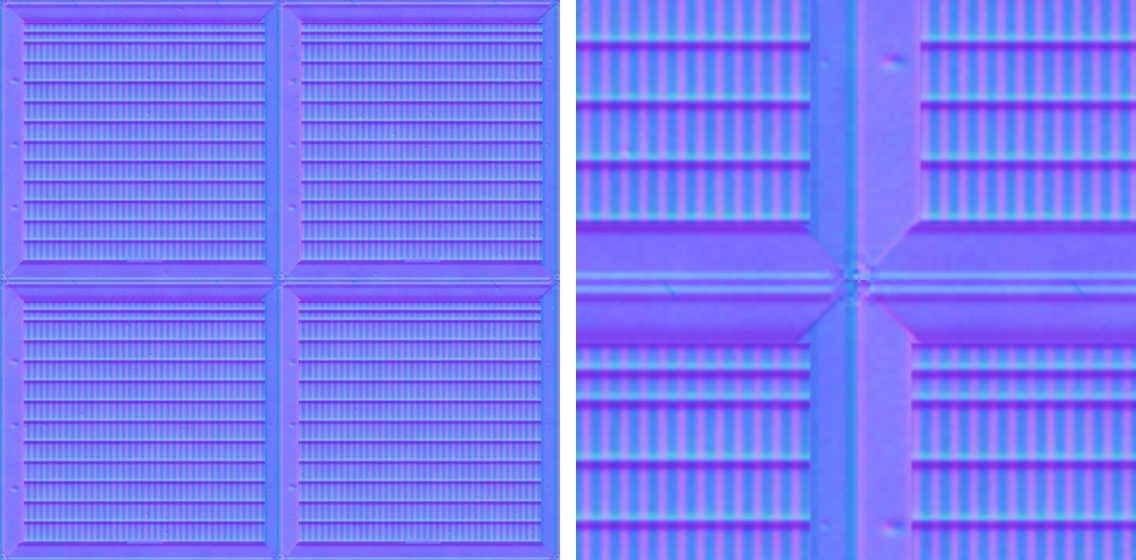
Left: the whole. Right: its middle third, enlarged.
This texture map is drawn by a Shadertoy shader. Its source:

```glsl
// Tangent-space normal map of four framed vent grilles, two across and two down.
// Slopes from seams, mitred frames, slatted cells, dents and fine wear are summed,
// then normalised and packed into colour.

#define UNITS 768.0                 // design units across the canvas
#define PANEL vec2(381.0, 384.0)    // size of one panel
#define ORIGIN vec2(4.0, 0.0)       // corner of the first panel
#define BARS 38.0                   // cells across a grille
#define PITCHES 12.0                // row pitches down a grille, the first one halved
#define BAR_SLOPE 0.46
#define GROOVE_SLOPE 0.72
#define LIP_SLOPE 0.48
#define WEAR 0.075
#define BASE_TILT vec2(-0.035, -0.03)

float hash(vec2 p) {
    return fract(sin(dot(p, vec2(127.1, 311.7))) * 43758.5453);
}

float noise(vec2 p) {
    vec2 i = floor(p), f = fract(p);
    f = f * f * (3.0 - 2.0 * f);
    return mix(mix(hash(i), hash(i + vec2(1, 0)), f.x),
               mix(hash(i + vec2(0, 1)), hash(i + vec2(1, 1)), f.x), f.y);
}

// Soft line profile, one at the centre
float ridge(float d, float width) {
    return exp(-d * d / (width * width));
}

// One inside the box, zero outside, with soft sides
float boxMask(vec2 p, vec2 lo, vec2 hi, float soft) {
    vec2 d = min(p - lo, hi - p);
    return smoothstep(-soft, soft, min(d.x, d.y));
}

// Slope of a small pit; y runs down the panel
vec2 dent(vec2 d, vec2 radius) {
    vec2 e = d / radius;
    return vec2(-e.x, e.y) * exp(-dot(e, e));
}

// Rows of cells: bars lean right then left, each row has a groove and a bright lip
vec2 grilleSlope(vec2 p, vec2 size) {
    float u = p.x / size.x * BARS;
    float pitch = size.y / PITCHES;
    float row = p.y / pitch;
    float split = row < 1.0 ? 2.0 : 1.0;
    float v = fract(row * split);
    float edge = (v - step(0.5, v)) * pitch / split;
    float body = smoothstep(0.5, 4.0, abs(edge));
    float wave = sin(6.28318 * u);
    float strength = BAR_SLOPE * mix(0.45, 1.0, body) / sqrt(split);
    float sx = strength * wave - 0.045;
    float sy = body * mix(-0.10, 0.20, v) + 0.10 * body * max(-wave, 0.0);
    sy += LIP_SLOPE * ridge(edge + 3.4, 2.0) * (0.75 - 0.25 * wave);
    sy -= GROOVE_SLOPE * ridge(edge - 0.4, 2.3);
    return vec2(sx, sy);
}

// Seams, rims and mitred corners around the grille
vec2 frameSlope(vec2 l, vec2 lo, vec2 hi) {
    vec2 seam = l - PANEL * step(PANEL * 0.5, l);
    vec2 far = PANEL - l;
    float sideDist = min(l.x, far.x), capDist = min(l.y, far.y);
    float cap = smoothstep(-2.0, 2.0, sideDist - capDist);
    vec2 s = vec2(0.0);

    // Upright members and their seam
    float side = 1.0 - cap;
    s.x += side * mix(0.05, -0.16, step(PANEL.x * 0.5, l.x));
    s.x += 0.32 * ridge(seam.x - 1.5, 1.9) - 0.46 * ridge(seam.x + 3.5, 2.3);
    s.y += 0.16 * ridge(seam.x + 2.0, 2.5);
    s.x += side * (0.36 * ridge(l.x - lo.x + 0.5, 2.6) - 0.30 * ridge(l.x - hi.x - 1.5, 2.2));

    // Cross members, with thin rims that stop short of the upright seam
    float rim = smoothstep(4.0, 11.0, abs(seam.x + 4.0));
    s.y += rim * (0.50 * ridge(seam.y + 2.0, 1.8) - 0.22 * ridge(seam.y - 1.0, 1.5)
                + 0.46 * ridge(seam.y - 4.2, 1.8) - 0.38 * ridge(seam.y - 8.5, 2.2));
    s.y -= cap * (0.10 + 0.36 * ridge(l.y - lo.y + 3.0, 5.0) + 0.55 * ridge(l.y - hi.y - 2.0, 2.6));

    // Mitre creases
    float corner = smoothstep(4.0, 9.0, capDist) * smoothstep(34.0, 26.0, max(sideDist, capDist));
    float crease = corner * ridge(sideDist - capDist, 2.0);
    s += crease * vec2(l.x < far.x ? 0.22 : -0.14, l.y < far.y ? -0.16 : 0.06);

    // Rough weld where four corners meet
    float weld = exp(-dot(seam, seam) / 110.0);
    s += weld * (vec2(noise(l * 0.45), noise(l * 0.45 + 37.0)) - 0.5) * 0.9;
    return s;
}

void mainImage(out vec4 fragColor, in vec2 fragCoord) {
    vec2 p = fragCoord / iResolution.xy * UNITS;
    p.y = UNITS - p.y;
    vec2 id = floor((p - ORIGIN) / PANEL);
    vec2 l = p - ORIGIN - id * PANEL;
    id = mod(id, 2.0);

    // Each grille sits slightly differently in its frame
    vec2 lo = vec2(28.5 - 4.0 * id.x * id.y, 31.5 - 2.5 * id.y);
    vec2 hi = vec2(359.0 - 2.0 * id.x * id.y, 358.5 + 2.0 * id.y);
    float inside = boxMask(l, lo, hi, 1.0);
    vec2 slope = mix(frameSlope(l, lo, hi), grilleSlope(l - lo, hi - lo), inside);

    // Raised latch at the foot of the grille
    vec2 tab = l - vec2(194.0, hi.y);
    float tabMask = boxMask(tab, vec2(-24.0, -5.0), vec2(24.0, 1.0), 1.2);
    slope = mix(slope, vec2(0.0, 0.42 * ridge(tab.y + 4.0, 2.0) - 0.1), tabMask);
    slope.x += 0.3 * ridge(tab.y + 2.0, 3.0) * (ridge(tab.x - 25.0, 2.0) - ridge(tab.x + 25.0, 2.0));

    // Notches on the left, rivet marks on the right, slits in the top rim
    for (int i = 0; i < 3; i++) {
        float k = float(i), shift = (hash(id + k * 3.7) - 0.5) * 4.0;
        float y = 113.0 + (85.0 + id.y) * k + shift;
        slope += 0.75 * dent(l - vec2(16.0, y), vec2(4.5, 3.0));
        slope += 0.35 * dent(l - vec2(366.0, y), vec2(2.0));
        vec2 slit = l - vec2(100.0 + 96.5 * k + shift, 4.0);
        if (i != 1) slope.x -= 0.4 * ridge(slit.x - 0.8 * slit.y, 1.5) * ridge(slit.y, 4.0);
    }

    // Fine grain, broad unevenness and sparse pits
    vec2 grain = vec2(noise(p * 0.35), noise(p * 0.35 + 91.0)) - 0.5;
    vec2 broad = vec2(noise(p * 0.05 + 13.0), noise(p * 0.05 + 57.0)) - 0.5;
    slope += WEAR * (grain + broad);
    vec2 pit = floor(p / 24.0);
    vec2 pitCentre = (pit + 0.3 + 0.4 * vec2(hash(pit), hash(pit + 9.0))) * 24.0;
    slope += 0.4 * step(0.96, hash(pit + 5.0)) * dent(p - pitCentre, vec2(2.2));

    vec3 normal = normalize(vec3(slope + BASE_TILT, 1.0));
    fragColor = vec4(normal * 0.5 + 0.5, 1.0);
}
```
